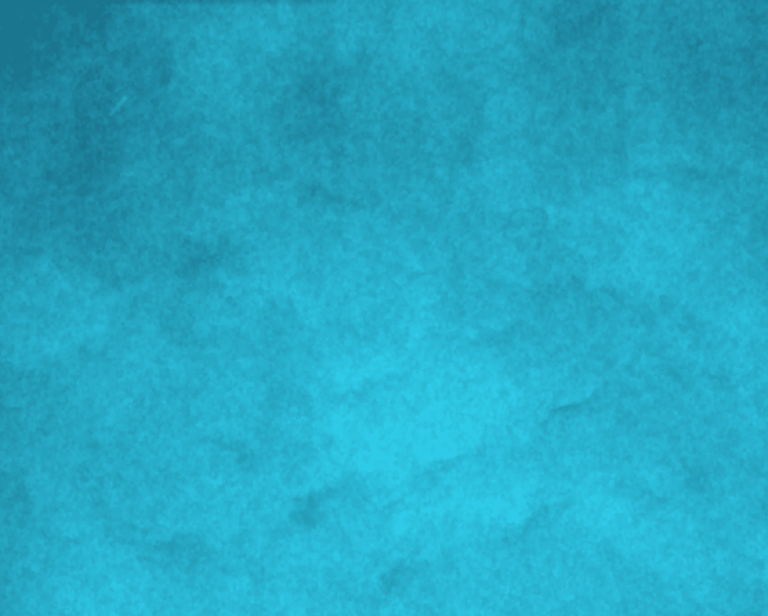
This texture is drawn by a Shadertoy shader. Its source:

```glsl
// Softly creased turquoise cloth with uneven light, faint hanging streaks and fine mottling.

const vec3 SHADE_COLOUR = vec3(0.118, 0.530, 0.630);
const vec3 LIGHT_COLOUR = vec3(0.172, 0.750, 0.860);
const int FOLD_COUNT = 18;

vec3 hash3(vec2 cell) {
    vec3 h = fract(vec3(cell.xyx) * vec3(0.1031, 0.1030, 0.0973));
    h += dot(h, h.yxz + 33.33);
    return fract((h.xxy + h.yzz) * h.zyx);
}

// Smooth cellular noise: random cell tones blended by distance, about -1 to 1.
float cellNoise(vec2 p) {
    vec2 base = floor(p);
    vec2 local = p - base;
    float total = 0.0;
    float weights = 0.0;
    for (int y = -1; y <= 1; y++) {
        for (int x = -1; x <= 1; x++) {
            vec2 cell = vec2(x, y);
            vec3 rnd = hash3(base + cell + 57.0);
            vec2 d = cell + rnd.xy - local;
            float w = exp(-7.0 * dot(d, d));
            total += w * (2.0 * rnd.z - 1.0);
            weights += w;
        }
    }
    return total / weights;
}

// Layered cellular noise, each layer turned to hide the grid.
float clouds(vec2 p) {
    mat2 turn = mat2(0.8, 0.6, -0.6, 0.8);
    float sum = 0.0;
    float gain = 0.5;
    for (int i = 0; i < 5; i++) {
        sum += gain * cellNoise(p);
        p = turn * p * 2.0 + 7.3;
        gain *= 0.60;
    }
    return sum;
}

// Broad light: bright low centre, dim top, left side and upper right.
float lighting(vec2 uv) {
    float top = 0.50 * smoothstep(0.3, 1.0, uv.y);
    float left = 0.48 * pow(1.0 - uv.x, 4.0) * mix(0.5, 1.0, smoothstep(0.0, 0.4, uv.y));
    float right = 0.42 * pow(uv.x, 5.0) * mix(0.4, 1.0, uv.y);
    return 0.92 - top - left - right;
}

// Vertical streaks from layered sines, strongest near the top.
float streaks(vec2 p) {
    float x = p.x + 0.008 * sin(p.y * 7.0);
    float s = sin(x * 31.0 + 1.0) + 0.7 * sin(x * 53.0 + 2.4) + 0.6 * sin(x * 137.0);
    return s * smoothstep(0.35, 0.9, p.y);
}

// One crease: a hollow with a crisp upper edge, a soft lower side and a pale crest.
float fold(vec2 p, vec2 centre, float angle, float halfLength, float width) {
    vec2 d = p - centre;
    float c = cos(angle);
    float s = sin(angle);
    vec2 q = vec2(c * d.x + s * d.y, c * d.y - s * d.x);
    float along = q.x / halfLength;
    float across = (q.y + 0.12 * halfLength * along * along) / width;
    float side = across > 0.0 ? across * 1.8 : across * 0.7;
    float hollow = exp(-side * side);
    float crest = exp(-(across - 1.5) * (across - 1.5));
    return (0.40 * crest - hollow) * exp(-along * along);
}

// Creases scattered over the middle and lower cloth.
float folds(vec2 p) {
    float sum = 0.0;
    for (int i = 0; i < FOLD_COUNT; i++) {
        float k = float(i);
        vec3 rnd = hash3(vec2(k, 19.0));
        vec2 centre = vec2(0.26 + 0.90 * fract(k * 0.618 + 0.42),
                           0.04 + 0.70 * (k + rnd.x) / float(FOLD_COUNT));
        float angle = mix(-0.25, 0.6, rnd.y);
        float halfLength = mix(0.04, 0.085, rnd.z);
        float width = mix(0.010, 0.024, fract(rnd.x * 7.0));
        sum += mix(0.5, 1.0, rnd.y) * fold(p, centre, angle, halfLength, width);
    }
    return sum;
}

// Soft line between two points.
float softLine(vec2 p, vec2 a, vec2 b, float width) {
    vec2 ab = b - a;
    float t = clamp(dot(p - a, ab) / dot(ab, ab), 0.0, 1.0);
    return 1.0 - smoothstep(0.0, width, length(p - a - ab * t));
}

void mainImage(out vec4 fragColor, in vec2 fragCoord) {
    vec2 uv = fragCoord / iResolution.xy;
    vec2 p = fragCoord / iResolution.y;

    // Warping at two sizes makes blotches and crease edges ragged.
    vec2 warp = vec2(cellNoise(p * 17.0), cellNoise(p * 17.0 + 40.0));
    warp += 0.5 * vec2(cellNoise(p * 45.0), cellNoise(p * 45.0 + 80.0));
    float tone = lighting(uv);
    tone += 0.33 * clouds(p * vec2(3.2, 3.8) + 0.10 * warp);
    tone += 0.036 * streaks(p);
    tone += 0.26 * folds(p + 0.016 * warp);

    // Pull the broad shading apart around its middle.
    tone = 0.59 + 1.22 * (tone - 0.62);

    // Fine weave mottling.
    tone += 0.06 * cellNoise(p * 42.0) + 0.10 * cellNoise(p * 85.0);
    tone += 0.12 * cellNoise(p * vec2(170.0, 150.0));

    // Pale nick and shaded hem at the upper edge.
    tone += 0.45 * softLine(p, vec2(0.180, 0.815), vec2(0.202, 0.840), 0.007);
    tone -= 0.35 * smoothstep(0.988, 1.0, uv.y) * (1.0 - smoothstep(0.35, 0.5, uv.x));

    fragColor = vec4(mix(SHADE_COLOUR, LIGHT_COLOUR, clamp(tone, -0.3, 1.2)), 1.0);
}
```
